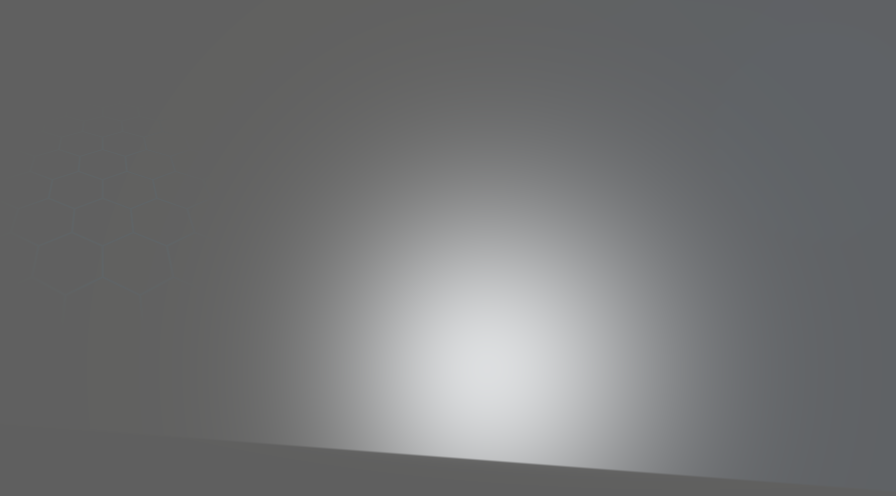
This background is drawn by a Shadertoy shader. Its source:

```glsl
const vec3 BASE_GREY = vec3(0.378, 0.378, 0.376);
const vec3 COOL_GREY = vec3(0.372, 0.382, 0.394);
const vec3 GLOW_COLOR = vec3(0.865, 0.872, 0.878);
const vec3 FLOOR_GREY = vec3(0.374, 0.374, 0.372);
const vec3 HEX_TINT = vec3(-0.006, 0.012, 0.022);

// Positions and sizes are in canvas heights
const vec2 GLOW_CENTER = vec2(0.982, 0.257);
const vec2 GLOW_SPREAD_LOW = vec2(0.215, 0.255);   // left, down
const vec2 GLOW_SPREAD_HIGH = vec2(0.245, 0.238);  // right, up
const vec2 FLOOR_START = vec2(0.387, 0.117);
const float FLOOR_SLOPE = -0.076;
const vec2 DISC_CENTER = vec2(1.655, 0.73);
const float DISC_RADIUS = 0.22;
const float HEX_HORIZON = 1.117;
const float HEX_AXIS = 0.207;
const vec2 HEX_PATCH_CENTER = vec2(0.222, 0.56);
const vec2 HEX_PATCH_RADIUS = vec2(0.24, 0.25);

// Bell-shaped light with a separate spread on each side
float glow(vec2 p) {
    vec2 offset = p - GLOW_CENTER;
    vec2 spread = mix(GLOW_SPREAD_LOW, GLOW_SPREAD_HIGH, step(0.0, offset));
    vec2 q = offset / spread;
    return exp(-0.5 * dot(q, q));
}

// Distance to the nearest edge of a hexagon grid with cells one unit wide
float hexEdge(vec2 q) {
    const vec2 period = vec2(1.0, 1.7320508);
    vec2 a = mod(q, period) - 0.5 * period;
    vec2 b = mod(q - 0.5 * period, period) - 0.5 * period;
    vec2 cell = abs(dot(a, a) < dot(b, b) ? a : b);
    return 0.5 - max(cell.x, dot(cell, vec2(0.5, 0.8660254)));
}

// Faint hexagons on a plane receding upwards
float hexPatch(vec2 p, float pixel) {
    float nearness = max(HEX_HORIZON - p.y, 0.1);
    vec2 plane = vec2((p.x - HEX_AXIS) / nearness * 4.74 + 0.5,
                      (1.0 / nearness - 1.556) * 3.81);
    float width = 0.018 + 4.0 * pixel / nearness;
    float line = 1.0 - smoothstep(0.0, width, hexEdge(plane));
    float reach = length((p - HEX_PATCH_CENTER) / HEX_PATCH_RADIUS);
    return line * (1.0 - smoothstep(0.45, 1.0, reach));
}

void mainImage(out vec4 fragColor, in vec2 fragCoord) {
    vec2 p = fragCoord / iResolution.y;
    float pixel = 1.0 / iResolution.y;

    // Wall, cooler to the right
    vec3 color = mix(BASE_GREY, COOL_GREY, smoothstep(0.75, 1.6, p.x));
    float disc = 1.0 - smoothstep(-0.02, 0.01, length(p - DISC_CENTER) - DISC_RADIUS);
    color += 0.004 * disc * vec3(0.0, 0.7, 1.0);
    color += HEX_TINT * hexPatch(p, pixel);

    // Light on the wall
    color = mix(color, GLOW_COLOR, glow(p));

    // Floor hides the lower part of the light
    float floorHeight = FLOOR_START.y + FLOOR_SLOPE * (p.x - FLOOR_START.x);
    float above = p.y - floorHeight;
    float softness = max(0.003, pixel);
    float wall = smoothstep(-softness, softness, above);
    vec3 ground = FLOOR_GREY + 0.04 * glow(p) * exp(min(above, 0.0) * 90.0);
    color = mix(ground, color, wall);

    fragColor = vec4(color, 1.0);
}
```
